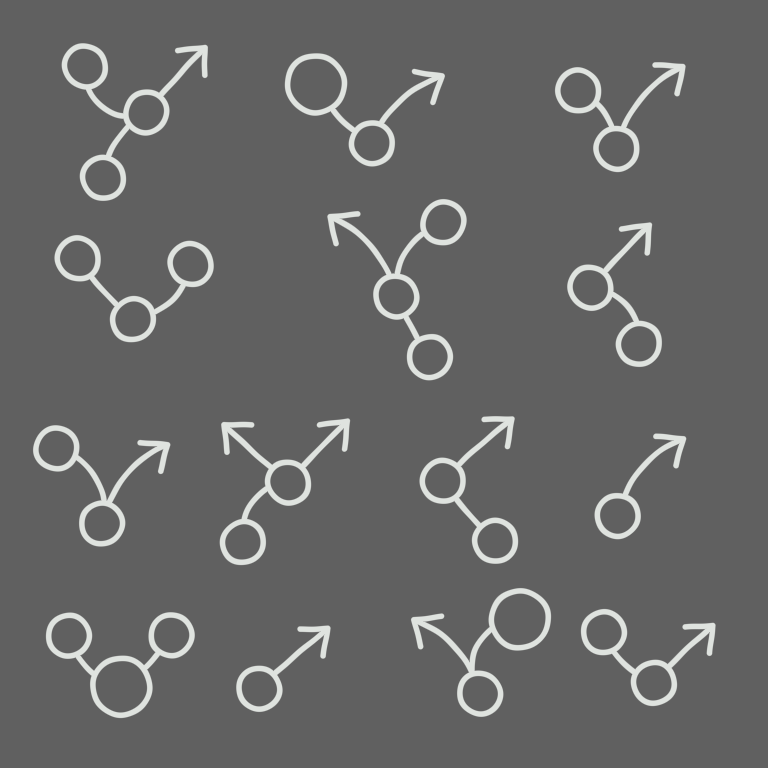
This pattern is drawn by a Shadertoy shader. Its source:

```glsl
// Pale line doodles on grey: small rings joined by bowed links, with arrows.
// Each doodle is a hub with up to three limbs that end in a ring or an arrow;
// irrational-step sequences vary the limbs, and rows of cells place the doodles.

const vec3 GROUND = vec3(0.376);
const vec3 INK = vec3(0.875, 0.89, 0.875);
const float STROKE = 0.0036;        // half of the line width
const float RING = 0.0265;          // usual ring radius
const float BIG_RING = 0.037;
const float BIG_SHARE = 0.1;
const float HEAD_LENGTH = 0.036;    // arms of an arrow head
const float HEAD_SPREAD = 0.70;     // angle between arm and shaft
const float JITTER = 0.012;
const float SIDE_MARGIN = 0.03;
const float ROW_STEP = 0.242;
const float LOWEST_ROW = 0.137;
const int ROWS = 4;
const int LIMBS = 3;

const int NONE = 0, NODE = 1, ARROW = 2;

struct Limb { vec2 tip; float angle; float bow; int kind; };

// Evenly spread value in 0..1; salt must not be a square number
float vary(float n, float salt) { return fract(n * sqrt(salt)); }

vec2 polar(float angle) { return vec2(cos(angle), sin(angle)); }

bool near(float x, float middle, float reach) { return abs(x - middle) < reach; }

float segmentDistance(vec2 p, vec2 a, vec2 b) {
    vec2 ap = p - a, ab = b - a;
    return length(ap - ab * clamp(dot(ap, ab) / dot(ab, ab), 0.0, 1.0));
}

// Circular arc from a to b; bow is its height over half the chord
float arcDistance(vec2 p, vec2 a, vec2 b, float bow) {
    vec2 along = normalize(b - a);
    float chord = 0.5 * length(b - a);
    vec2 q = p - 0.5 * (a + b);
    q = vec2(dot(q, along), dot(q, vec2(-along.y, along.x)));
    if (bow < 0.0) q.y = -q.y;
    float rise = chord * max(abs(bow), 0.02);
    float radius = (chord * chord + rise * rise) / (2.0 * rise);
    vec2 w = q + vec2(0.0, radius - rise);
    if (abs(w.x) * (radius - rise) < w.y * chord) return abs(length(w) - radius);
    return length(vec2(abs(q.x) - chord, q.y));
}

float headDistance(vec2 p, vec2 tip, float angle) {
    vec2 armA = tip - HEAD_LENGTH * polar(angle + HEAD_SPREAD);
    vec2 armB = tip - HEAD_LENGTH * polar(angle - HEAD_SPREAD);
    return min(segmentDistance(p, tip, armA), segmentDistance(p, tip, armB));
}

float ringRadius(float n, int part) {
    return vary(n + 16.0 * float(part), 5.0) < BIG_SHARE ? BIG_RING : RING;
}

// Limb 0 rises to the right, limb 1 goes up left or down right, limb 2 down left
Limb makeLimb(float n, int k) {
    float shape = vary(n, 2.0), turn = vary(n, 3.0);
    float roll = vary(n + 16.0 * float(k), 7.0);
    bool lone = near(shape, 0.8, 0.02) || shape > 0.95;
    bool arrowless = shape < 0.1 || near(shape, 0.37, 0.03);
    bool twoArrows = near(shape, 0.15, 0.04);
    bool threeLimbs = near(shape, 0.45, 0.05) || twoArrows;

    Limb limb;
    if (k == 0) {
        limb.kind = arrowless ? NODE : ARROW;
        limb.angle = mix(0.72, 0.9, roll);
    } else if (k == 1) {
        limb.kind = lone ? NONE : twoArrows ? ARROW : NODE;
        limb.angle = turn < 0.15 ? -0.85 : mix(2.05, 2.5, roll);
    } else {
        limb.kind = threeLimbs ? NODE : NONE;
        limb.angle = mix(-2.25, -1.95, roll);
    }
    float reach = vary(n + 16.0 * float(k), 11.0);
    bool isArrow = limb.kind == ARROW;
    limb.bow = isArrow ? 0.25 * step(0.55, reach) : mix(-0.6, 0.6, roll);
    float span = isArrow ? mix(0.105, 0.138, reach) : mix(0.09, 0.115, reach);
    limb.tip = span * polar(limb.angle);
    return limb;
}

// Distance to the centre line of one doodle
float doodleDistance(vec2 p, float n) {
    Limb limbs[LIMBS];
    vec2 low = vec2(0.0), high = vec2(0.0);
    for (int k = 0; k < LIMBS; k++) {
        limbs[k] = makeLimb(n, k);
        if (limbs[k].kind == NONE) continue;
        low = min(low, limbs[k].tip);
        high = max(high, limbs[k].tip);
    }
    float turn = vary(n, 3.0);
    if (turn > 0.9 || near(turn, 0.4, 0.03)) p.x = -p.x;
    p += 0.5 * (low + high);

    float discs = length(p) - ringRadius(n, 0);
    float links = 1.0;
    for (int k = 0; k < LIMBS; k++) {
        Limb limb = limbs[k];
        if (limb.kind == NONE) continue;
        links = min(links, arcDistance(p, vec2(0.0), limb.tip, limb.bow));
        if (limb.kind == NODE) discs = min(discs, length(p - limb.tip) - ringRadius(n, k + 1));
        else links = min(links, headDistance(p, limb.tip, limb.angle - limb.bow));
    }
    return min(abs(discs), max(links, -discs));   // links stop at the rings
}

void mainImage(out vec4 fragColor, in vec2 fragCoord) {
    vec2 uv = fragCoord / iResolution.y;
    // Unsteady hand
    uv += 0.0007 * sin(uv.yx * 47.0 + 1.3) + 0.0003 * sin(uv.yx * 173.0);

    float line = 1.0;
    for (int row = 0; row < ROWS; row++) {
        int columns = row < 2 ? 3 : 4;
        for (int column = 0; column < columns; column++) {
            float n = float(row * 4 + column + 1);
            float x = mix(SIDE_MARGIN, 1.0 - SIDE_MARGIN, (float(column) + 0.5) / float(columns));
            float y = LOWEST_ROW + ROW_STEP * float(ROWS - 1 - row);
            vec2 p = uv - vec2(x, y) - JITTER * (2.0 * vec2(vary(n, 13.0), vary(n, 17.0)) - 1.0);
            if (dot(p, p) < 0.06) line = min(line, doodleDistance(p, n));
        }
    }
    float soft = 0.75 / iResolution.y;
    float ink = 1.0 - smoothstep(-soft, soft, line - STROKE);
    fragColor = vec4(mix(GROUND, INK, ink), 1.0);
}
```
